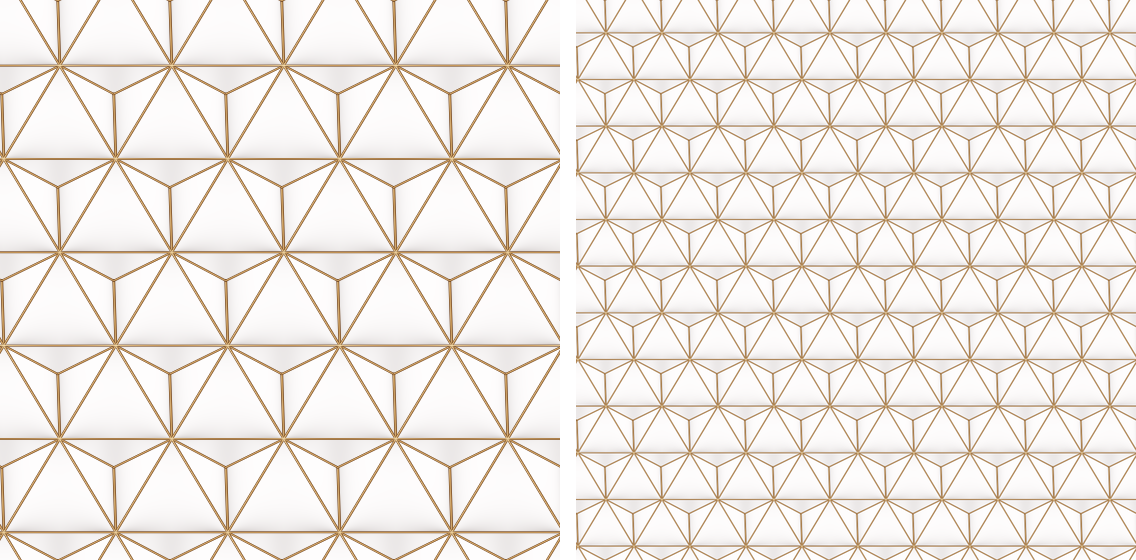
Left, the tile; right, the same tile 2 across and 2 down.
Write a Shadertoy shader that draws this pattern.

```glsl
const float COLUMNS = 5.0;
const float ROWS = 6.0;
const vec3 PAPER = vec3(0.998, 0.992, 0.992);
const vec3 SHADOW = vec3(0.60, 0.56, 0.55);
const vec3 BRONZE = vec3(0.43, 0.26, 0.12);
const vec3 GOLD = vec3(0.76, 0.57, 0.32);
const vec3 CREAM = vec3(0.97, 0.88, 0.69);

// Signed distance across a segment (x) and position along it (y)
vec2 segment(vec2 p, vec2 a, vec2 b) {
    vec2 ap = p - a, ab = b - a;
    float t = clamp(dot(ap, ab) / dot(ab, ab), 0.0, 1.0);
    float side = ab.x * ap.y - ab.y * ap.x < 0.0 ? -1.0 : 1.0;
    return vec2(side * length(ap - ab * t), t);
}

// Rounded rod: dark rims around an off-centre highlight
vec3 metal(float across, float shine) {
    float body = 1.0 - smoothstep(0.15, 1.0, abs(across));
    float glint = exp(-9.0 * (across - 0.25) * (across - 0.25));
    return mix(mix(BRONZE, GOLD, body), CREAM, glint * shine);
}

vec3 drawRod(vec3 base, float d, float halfWidth, float shine, float pixel) {
    float cover = clamp((halfWidth - abs(d)) / pixel + 0.5, 0.0, 1.0);
    return mix(base, metal(clamp(d / halfWidth, -1.0, 1.0), shine), cover);
}

// Shade fanning out from a corner, hugging the horizontal axis
float cornerFan(vec2 p, float spread, float reach) {
    float slope = p.y / max(p.x, 0.001);
    return exp(-slope * spread - p.x * reach);
}

float facetShade(vec2 p, float h, vec2 hub) {
    float ax = abs(p.x);
    float below = h - p.y;
    if (p.y < 2.0 * h * ax) {
        // Upright triangle: shade along the base and under the apex
        float apex = exp(-9.0 * length(vec2(0.5 - ax, below)));
        return 0.62 * cornerFan(vec2(ax, p.y), 3.6, 3.6)
             + 0.10 * exp(-p.y * 8.0) + 0.16 * apex;
    }
    // Inverted triangle: shade in the upper facet and beside the stem
    float spokeY = mix(hub.y, h, clamp(abs(p.x - hub.x) / 0.5, 0.0, 1.0));
    if (p.y > spokeY) {
        float band = exp(-45.0 * p.x * p.x);
        return 0.05 + 0.13 * band
             + 0.25 * cornerFan(vec2(0.5 - ax, below), 3.0, 5.0);
    }
    float stemX = mix(0.0, hub.x, p.y / hub.y);
    float side = p.x - stemX;
    float falloff = side > 0.0 ? 17.0 : 34.0;
    return 0.24 * exp(-abs(side) * falloff) + 0.12 * exp(-p.y * 9.0);
}

void mainImage(out vec4 fragColor, in vec2 fragCoord) {
    float h = COLUMNS / ROWS;
    float pixel = COLUMNS / iResolution.y;
    vec2 q = fragCoord / iResolution.xy * COLUMNS - vec2(0.034, 0.297 * h);

    // Staggered cell: lower vertex at the origin, upper ones at x = +-0.5
    float row = floor(q.y / h);
    float x = q.x - 0.5 * mod(row, 2.0);
    vec2 p = vec2(fract(x + 0.5) - 0.5, q.y - row * h);
    vec2 hub = vec2(-0.018, h - 0.254);
    vec2 foot = vec2(0.0, 0.015);
    vec2 upperLeft = vec2(-0.5, h);
    vec2 upperRight = vec2(0.5, h);

    vec3 color = mix(PAPER, SHADOW, clamp(facetShade(p, h, hub), 0.0, 0.85));

    // Inner rods meeting at the hub
    vec2 stem = segment(p, foot, hub);
    vec2 leftSpoke = segment(p, hub, upperLeft);
    vec2 rightSpoke = segment(p, hub, upperRight);
    color = drawRod(color, stem.x, 0.0125, 0.35, pixel);
    color = drawRod(color, leftSpoke.x, 0.0095, 0.25, pixel);
    color = drawRod(color, rightSpoke.x, 0.0095, 0.25, pixel);

    // Triangle sides
    vec2 leftSide = segment(p, vec2(0.0), upperLeft);
    vec2 rightSide = segment(p, vec2(0.0), upperRight);
    color = drawRod(color, leftSide.x, 0.0105, 0.35 + 0.35 * leftSide.y, pixel);
    color = drawRod(color, rightSide.x, 0.0105, 0.55 - 0.2 * rightSide.y, pixel);

    // Horizontal rods, darker towards mid-span
    bool lower = p.y < 0.5 * h;
    float rise = lower ? p.y : p.y - h;
    float along = fract(lower ? p.x : p.x + 0.5);
    float shine = 0.75 - 0.65 * sin(3.14159 * along);
    color = drawRod(color, rise, 0.0085, shine, pixel);

    // Bright joints
    vec2 joint = vec2(lower ? p.x : 0.5 - abs(p.x), rise);
    color = mix(color, CREAM, 0.8 * exp(-dot(joint, joint) / 0.0003));
    fragColor = vec4(color, 1.0);
}
```
